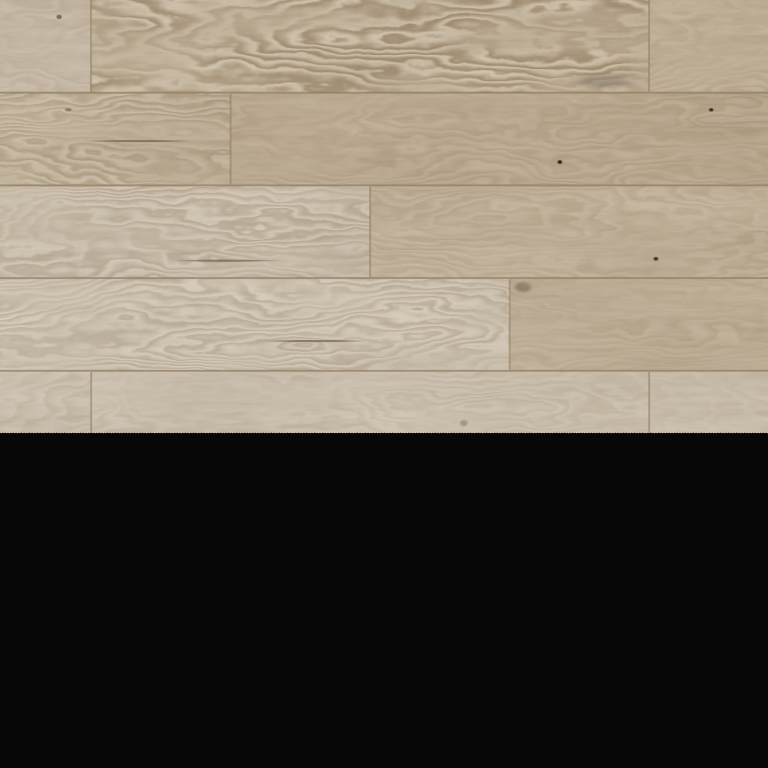
A WebGL 1 fragment shader for this texture:

```glsl
precision highp float;
// Pale oak floorboards laid in staggered rows above a flat black field.
// Each board gets a tone and a ring pattern: warped distance to a heart point,
// cut into soft bands, with fine fibres, knots, cracks and seams on top.

uniform vec2 u_resolution;

const float ROW_HEIGHT = 0.1207;
const float BOARD_LENGTH = 0.7266;
const float FIRST_JOINT = 0.1185;
const float ROW_SHIFT = 0.1817;
const float FLOOR_EDGE = 0.4362;

float hash(vec2 p) {
  vec3 q = fract(vec3(p.xyx) * 0.1031);
  q += dot(q, q.yzx + 33.33);
  return fract((q.x + q.y) * q.z);
}

float noise(vec2 p) {
  vec2 cell = floor(p);
  vec2 f = fract(p);
  f = f * f * (3.0 - 2.0 * f);
  float low = mix(hash(cell), hash(cell + vec2(1.0, 0.0)), f.x);
  float high = mix(hash(cell + vec2(0.0, 1.0)), hash(cell + vec2(1.0, 1.0)), f.x);
  return mix(low, high, f.y);
}

float fbm(vec2 p) {
  float sum = 0.0;
  float amp = 0.5;
  for (int i = 0; i < 4; i++) {
    sum += amp * noise(p);
    p = p * 2.03 + 17.3;
    amp *= 0.5;
  }
  return sum;
}

// Growth rings around a stretched heart, centred near zero.
float ringGrain(vec2 p, vec2 heart, float pitch, float seed) {
  vec2 q = p - heart;
  float bend = fbm(vec2(p.x * 5.0, p.y * 20.0) + seed) - 0.47;
  float ripple = fbm(vec2(p.x * 24.0, p.y * 42.0) + seed * 1.7) - 0.47;
  float ring = length(vec2(q.x * 0.14, q.y)) + bend * 0.085 + ripple * 0.018;
  float t = fract(ring / pitch);
  float band = smoothstep(0.0, 0.7, t) * (1.0 - smoothstep(0.7, 1.0, t));
  float patches = smoothstep(0.2, 0.7, noise(vec2(p.x * 9.0, p.y * 34.0) + seed * 2.3));
  return (band - 0.38) * mix(0.35, 1.0, patches);
}

// Fine horizontal pores, centred near zero.
float fibres(vec2 p, float seed) {
  float wide = noise(vec2(p.x * 10.0, p.y * 150.0) + seed);
  float thin = noise(vec2(p.x * 55.0, p.y * 380.0) + seed);
  return 0.6 * wide + 0.4 * thin - 0.5;
}

float spot(vec2 p, vec2 centre, vec2 radius) {
  return 1.0 - smoothstep(0.35, 1.0, length((p - centre) / radius));
}

float seam(float dist, float halfWidth, float px) {
  return 1.0 - smoothstep(halfWidth - 0.5 * px, halfWidth + px, abs(dist));
}

float boardTone(float row, float col, float x) {
  float right = step(0.0, col);
  float tone = 0.3 + 0.5 * smoothstep(1.0, 2.5, row);
  tone -= 0.15 * right * mod(row, 4.0);
  tone += 0.25 * (1.0 - right) * (1.0 - step(0.5, row));
  return tone - 0.15 * (x - 0.5);
}

float knots(vec2 p) {
  float k = 0.55 * spot(p, vec2(0.077, 0.978), vec2(0.005, 0.004));
  k += 0.35 * spot(p, vec2(0.089, 0.857), vec2(0.006, 0.003));
  k += spot(p, vec2(0.729, 0.789), vec2(0.0042, 0.0035));
  k += 0.9 * spot(p, vec2(0.926, 0.857), vec2(0.0042, 0.0032));
  k += 0.85 * spot(p, vec2(0.854, 0.663), vec2(0.0045, 0.0035));
  k += 0.3 * spot(p, vec2(0.681, 0.626), vec2(0.015, 0.009));
  k += 0.25 * spot(p, vec2(0.604, 0.449), vec2(0.007, 0.006));
  return k + 0.2 * spot(p, vec2(0.785, 0.895), vec2(0.05, 0.014));
}

vec3 floorColour(vec2 uv, float px) {
  // Board layout
  float depth = 1.0 - uv.y;
  float row = floor(depth / ROW_HEIGHT);
  float localY = depth - row * ROW_HEIGHT;
  float along = uv.x - FIRST_JOINT - row * ROW_SHIFT;
  float col = floor(along / BOARD_LENGTH);
  float seed = 7.0 + row * 13.7 + (col + 2.0) * 31.1;

  // Base tone and grain
  float bold = (1.0 - step(0.5, row)) * (1.0 - step(0.5, abs(col)));
  float figured = step(0.5, row) * step(row, 3.5) * (1.0 - step(0.0, col));
  float crackX = 0.18 + 0.115 * (row - 1.0);
  vec2 heart = vec2(mix(0.62, crackX, figured), mix(0.045, 0.085, figured));
  float strength = 0.24 + 0.76 * bold + 0.3 * figured;
  float rings = ringGrain(vec2(uv.x, localY), heart, mix(0.0095, 0.0125, bold), seed);
  vec3 colour = mix(vec3(0.71, 0.64, 0.535), vec3(0.805, 0.765, 0.705), boardTone(row, col, uv.x));
  colour -= rings * strength * vec3(0.16, 0.18, 0.20);
  colour -= fibres(uv, seed) * vec3(0.045, 0.05, 0.055);
  colour += (fbm(uv * vec2(4.0, 14.0) + seed) - 0.47) * 0.05;

  // Cracks and knots
  float crackY = 0.063 + 0.035 * step(1.5, row) - 0.016 * step(2.5, row);
  float crack = spot(vec2(uv.x, localY), vec2(crackX, crackY), vec2(0.08, 0.0022));
  colour = mix(colour, vec3(0.42, 0.36, 0.29), 0.65 * crack * figured);
  colour = mix(colour, vec3(0.20, 0.15, 0.12), clamp(knots(uv), 0.0, 1.0));

  // Seams between boards
  float rowSeam = depth - ROW_HEIGHT * max(1.0, floor(depth / ROW_HEIGHT + 0.5));
  float joint = along - BOARD_LENGTH * floor(along / BOARD_LENGTH + 0.5);
  float gap = max(seam(rowSeam, 0.0009, px), 0.8 * seam(joint, 0.0009, px));
  return mix(colour, vec3(0.56, 0.48, 0.37), 0.72 * gap);
}

void main() {
  vec2 uv = gl_FragCoord.xy / u_resolution;
  float px = 1.0 / u_resolution.y;
  // Finely serrated lower border of the floor
  float teeth = abs(fract(uv.x / 0.0035) - 0.5) * 0.002;
  float inside = smoothstep(-0.5 * px, 0.5 * px, uv.y - FLOOR_EDGE - teeth + 0.0005);
  gl_FragColor = vec4(mix(vec3(0.027), floorColour(uv, px), inside), 1.0);
}
```
